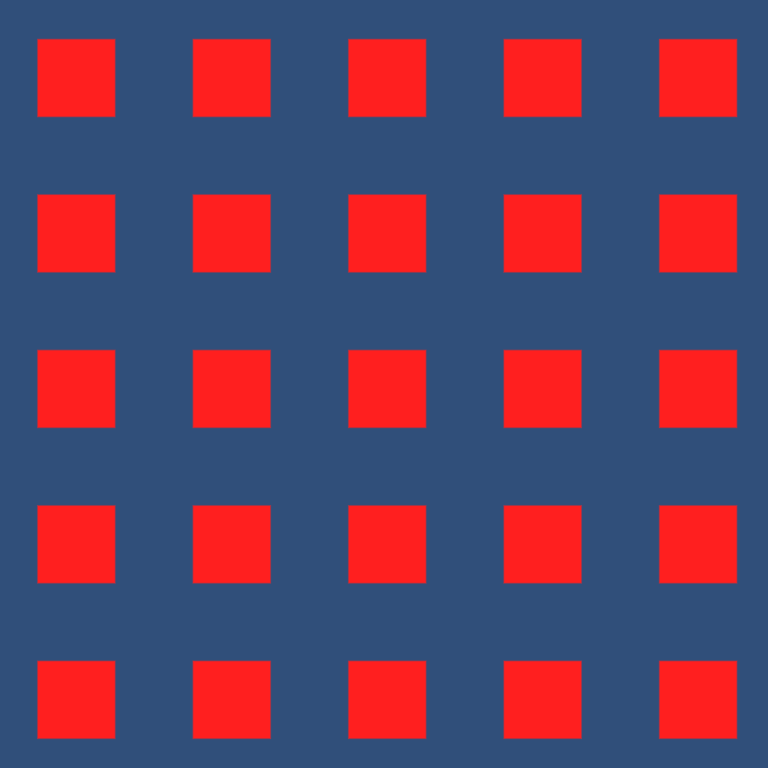
A Shadertoy shader for this pattern:

```glsl
// A regular grid of flat red squares on a slate blue ground.
// The plane is folded into one cell around a grid centre, and a box
// distance with a soft edge separates the square from the ground.

const vec3  GROUND_COLOR = vec3(0.19, 0.31, 0.48);
const vec3  SQUARE_COLOR = vec3(1.00, 0.12, 0.12);
const vec2  GRID_CENTER  = vec2(0.5042, 0.4936); // centre of the middle square
const float PITCH        = 0.2024;               // spacing between squares
const float HALF_SIDE    = 0.0506;               // half the side of a square
const float EDGE_SOFT    = 0.0015;               // half width of the edge blend

// Fold the plane into one cell, with the origin at the cell centre.
vec2 repeatCell(vec2 p, float pitch) {
    return (fract(p / pitch + 0.5) - 0.5) * pitch;
}

// Signed distance to an axis-aligned square.
float squareDistance(vec2 p, float halfSide) {
    vec2 d = abs(p) - halfSide;
    return length(max(d, 0.0)) + min(max(d.x, d.y), 0.0);
}

void mainImage(out vec4 fragColor, in vec2 fragCoord) {
    vec2 uv = fragCoord / iResolution.xy;

    // Square mask, never sharper than one pixel
    vec2 cell = repeatCell(uv - GRID_CENTER, PITCH);
    float soft = max(EDGE_SOFT, 0.5 / iResolution.y);
    float dist = squareDistance(cell, HALF_SIDE);
    float mask = 1.0 - smoothstep(-soft, soft, dist);

    fragColor = vec4(mix(GROUND_COLOR, SQUARE_COLOR, mask), 1.0);
}
```
